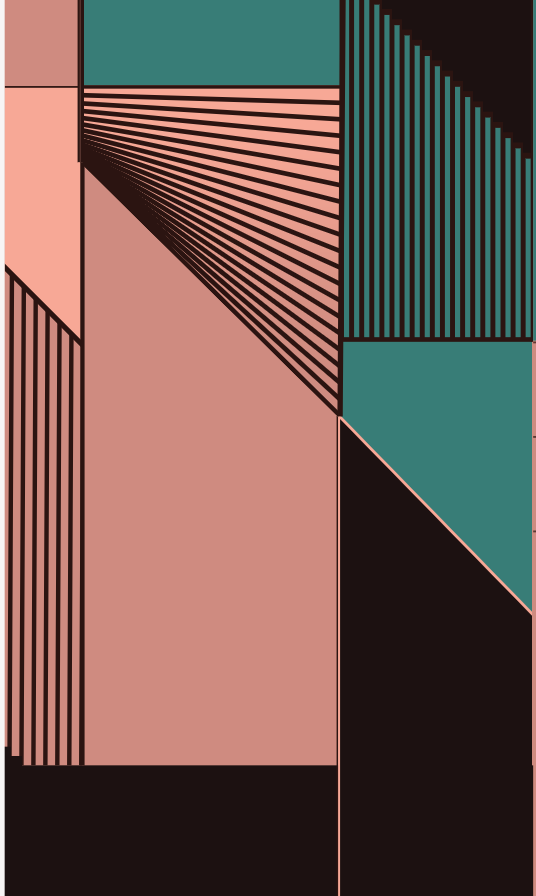
Write a WebGL 1 fragment shader that draws this background.

```glsl
precision highp float;
// Geometric poster of flat panels in rose, peach, teal and black, joined by
// a fan of converging lines and two fields of vertical bars.
// Panels are painted back to front on a grid 768 units high, y running down.
uniform vec2 u_resolution;

const vec3 ROSE  = vec3(0.81, 0.545, 0.50);
const vec3 PEACH = vec3(0.97, 0.66, 0.59);
const vec3 TEAL  = vec3(0.22, 0.49, 0.465);
const vec3 BROWN = vec3(0.17, 0.08, 0.065);
const vec3 BLACK = vec3(0.11, 0.067, 0.065);
const vec3 WHITE = vec3(0.97, 0.96, 0.96);

float pixel; // size of one pixel in grid units

// Smooth coverage of the region where d is negative
float cover(float d) { return clamp(0.5 - d / pixel, 0.0, 1.0); }

// Axis-aligned box from its top-left to its bottom-right corner
float box(vec2 p, vec2 a, vec2 b) {
  vec2 d = max(a - p, p - b);
  return cover(max(d.x, d.y));
}

// Signed distance to the line through a and b, positive below it (a.x < b.x)
float below(vec2 p, vec2 a, vec2 b) {
  vec2 d = normalize(b - a);
  return dot(p - a, vec2(-d.y, d.x));
}

float stroke(float d, float width) { return cover(abs(d) - 0.5 * width); }

// Peach corner above a slope, barred rose field beneath it
vec3 leftColumn(vec3 col, vec2 p) {
  float slope = below(p, vec2(4.0, 229.0), vec2(70.0, 295.0));
  float x = p.x + 1.8 * (p.y - 295.0) / 361.0;
  float bar = abs(mod(x - 4.8, 10.25) - 5.125) - 1.9;
  vec3 field = mix(ROSE, BROWN, cover(bar));
  field = mix(PEACH, field, cover(-slope));
  field = mix(field, BROWN, stroke(slope, 4.5));
  field = mix(field, ROSE, cover(p.y - 74.0));
  field = mix(field, BROWN, stroke(p.y - 74.5, 1.5));
  return mix(col, field, box(p, vec2(4.0, 0.0), vec2(70.0, 656.0)));
}

// Lines spreading rightwards from a bunched edge, over a fading peach wedge
vec3 fan(vec3 col, vec2 p) {
  float edge = below(p, vec2(72.0, 140.0), vec2(291.0, 356.0));
  vec3 wedge = mix(PEACH, ROSE, smoothstep(90.0, 330.0, p.y));
  float ink = 0.0;
  for (int i = 0; i <= 20; i++) {
    float t = float(i) / 20.0;
    float start = 140.0 - 66.0 * pow(1.0 - t, 2.4);
    float end = mix(74.0, 356.0, t);
    ink = max(ink, stroke(below(p, vec2(72.0, start), vec2(291.0, end)), 4.0));
  }
  wedge = mix(wedge, BROWN, ink);
  float area = box(p, vec2(71.0, 73.0), vec2(292.0, 358.0));
  return mix(col, wedge, area * cover(edge - 2.0));
}

// Teal bars with stepped tops, above a teal block cut by a diagonal
vec3 rightColumn(vec3 col, vec2 p) {
  float index = floor((p.x - 323.0) / 8.65 + 0.5);
  float center = 323.0 + 8.65 * index;
  float top = 4.0 + 8.8 * index;
  vec3 field = mix(BLACK, BROWN, cover(top - 5.0 - p.y));
  float bar = max(abs(p.x - center) - 2.2, top - p.y);
  field = mix(field, TEAL, cover(bar));
  field = mix(field, BROWN, cover(289.0 - p.y));
  field = mix(field, TEAL, cover(293.0 - p.y));

  float slope = below(p, vec2(291.0, 357.0), vec2(456.0, 526.0));
  field = mix(field, BLACK, cover(-slope));
  field = mix(field, PEACH, stroke(slope, 2.4));
  return mix(col, field, box(p, vec2(291.0, 0.0), vec2(456.0, 768.0)));
}

// Narrow strip along the right side with small ticks
vec3 rightStrip(vec3 col, vec2 p) {
  vec3 strip = mix(TEAL, ROSE, cover(292.0 - p.y));
  float tick = abs(mod(p.y - 253.0, 81.0) - 40.5) - 0.8;
  float span = step(280.0, p.y) * step(p.y, 470.0);
  strip = mix(strip, BROWN, 0.7 * cover(tick) * span);
  return mix(col, strip, cover(457.0 - p.x));
}

void main() {
  pixel = 768.0 / u_resolution.y;
  vec2 p = vec2(gl_FragCoord.x, u_resolution.y - gl_FragCoord.y) * pixel;

  // Central panel and teal block over it
  vec3 col = mix(ROSE, TEAL, box(p, vec2(71.0, -9.0), vec2(292.0, 73.0)));
  col = leftColumn(col, p);
  col = fan(col, p);

  // Black base, stepping up at its left end
  float base = 656.0 - 8.0 * (step(p.x, 19.0) + step(p.x, 9.0));
  col = mix(col, BLACK, cover(base - p.y));
  col = rightColumn(col, p);

  // Uprights between the columns
  col = mix(col, BROWN, box(p, vec2(66.5, -9.0), vec2(72.0, 139.0)));
  col = mix(col, ROSE, 0.35 * box(p, vec2(68.3, -9.0), vec2(69.2, 139.0)));
  col = mix(col, BROWN, box(p, vec2(68.8, 139.0), vec2(72.5, 656.0)));
  float lean = p.x - 294.0 + 2.5 * p.y / 356.0;
  col = mix(col, BROWN, stroke(lean, 4.6) * cover(p.y - 357.0));
  col = mix(col, BROWN, box(p, vec2(288.5, 357.0), vec2(290.0, 768.0)));
  col = mix(col, PEACH, box(p, vec2(289.8, 357.0), vec2(291.5, 777.0)));

  // Outer margins
  col = mix(col, BROWN, box(p, vec2(455.0, -9.0), vec2(457.0, 293.0)));
  col = rightStrip(col, p);
  col = mix(col, WHITE, cover(p.x - 4.0));
  gl_FragColor = vec4(col, 1.0);
}
```
